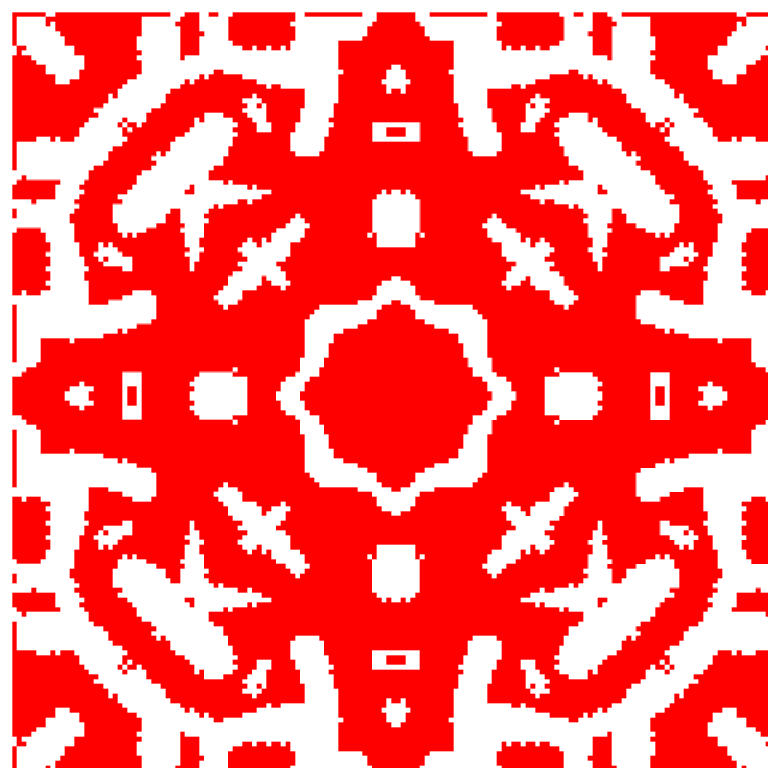
Reproduce this pattern procedurally as a three.js fragment shader.

```glsl
// Draws a blocky red and white kaleidoscope rosette with eightfold mirror symmetry.
varying vec2 vUv;

const vec3 RED = vec3(1.0, 0.0, 0.0);
const vec3 WHITE = vec3(1.0);

// Capsule whose radius runs from r0 at a to r1 at b
float taper(vec2 p, vec2 a, vec2 b, float r0, float r1) {
  vec2 ab = b - a;
  float h = clamp(dot(p - a, ab) / dot(ab, ab), 0.0, 1.0);
  return length(p - a - ab * h) - mix(r0, r1, h);
}

float roundBox(vec2 p, vec2 halfSize, float r) {
  vec2 q = abs(p) - halfSize + r;
  return length(max(q, 0.0)) + min(max(q.x, q.y), 0.0) - r;
}

// Layered sines that ruffle the outlines cell by cell
float ruffle(vec2 p) {
  return 0.5 * sin(p.x * 2.3 + p.y * 0.7) + 0.45 * sin(p.y * 3.1 - p.x * 1.9);
}

// Scalloped star ring around the centre
float starRing(vec2 p) {
  float d = taper(p, vec2(-0.4, 23.8), vec2(4.5, 19.0), 1.8, 1.9);
  d = min(d, taper(p, vec2(4.5, 19.0), vec2(9.0, 16.6), 1.9, 2.3));
  return min(d, taper(p, vec2(9.0, 16.6), vec2(15.2, 15.4), 2.3, 3.5));
}

// Round windows along the upright arm
float armWindows(vec2 p) {
  float d = roundBox(p - vec2(0.0, 36.9), vec2(5.0, 5.7), 2.8);
  return min(d, length(p - vec2(0.0, 66.0)) - 2.9);
}

// Small framed slot between the windows
float armSlot(vec2 p) {
  float slot = roundBox(p - vec2(0.0, 55.0), vec2(5.0, 2.0), 0.8);
  return max(slot, -roundBox(p - vec2(0.0, 55.2), vec2(2.2, 1.0), 0.1));
}

// Crosses, spiked lozenges and eyelets near the diagonal
float diagonalMotifs(vec2 p) {
  float d = taper(p, vec2(20.4, 35.6), vec2(27.8), 1.9, 3.0);
  d = min(d, taper(p, vec2(24.0), vec2(31.0), 1.6, 1.6));
  float lozenge = taper(p, vec2(37.7, 54.4), vec2(46.0), 4.5, 5.4);
  lozenge = min(lozenge, taper(p, vec2(42.0), vec2(26.5, 42.6), 3.6, 0.6));
  lozenge = max(lozenge, 1.0 - length(p - vec2(42.5, 43.0)));
  d = min(d, lozenge);
  return min(d, taper(p, vec2(30.0, 60.5), vec2(27.6, 56.6), 1.9, 1.6));
}

// Outer white belt with its red islands and corner blocks
float outerBelt(vec2 p) {
  float bump = (p.x - 36.0) / 7.0;
  float rim = min(64.0 + 3.5 * exp(-bump * bump), 110.0 - p.x);
  float belt = max(rim - p.y, 12.0 - p.x);
  float cap = max(74.0 - p.y, 3.5 + (79.0 - p.y) * 0.8 - p.x);
  belt = min(belt, cap);
  float corner = max(53.5 - p.x, (121.5 - p.x - p.y) * 0.7);
  belt = max(belt, -corner);
  belt = max(belt, -roundBox(p - vec2(28.0, 77.2), vec2(6.7, 4.8), 2.0));
  belt = max(belt, -roundBox(p - vec2(43.0, 76.5), vec2(2.2, 5.6), 1.0));
  belt = max(belt, 1.0 - length(p - vec2(55.5, 56.5)));
  float hook = taper(p, vec2(15.6, 72.0), vec2(15.6, 60.0), 3.6, 3.3);
  hook = min(hook, taper(p, vec2(15.6, 60.0), vec2(18.5, 53.3), 3.3, 3.5));
  float notch = taper(p, vec2(80.0), vec2(69.0), 4.4, 3.6);
  return min(belt, min(hook, notch));
}

// Dashed border: small gaps separate its red strokes
float borderGaps(float x) {
  float gap = min(abs(x - 5.5), abs(x - 20.0));
  gap = min(gap, min(abs(x - 35.5), abs(x - 40.0)));
  return min(gap, min(abs(x - 45.5), abs(x - 72.0))) - 1.1;
}

// 1 where the cell under uv is white
float whiteCell(vec2 uv) {
  vec2 cell = floor(abs(uv - vec2(0.515625, 0.484375)) * 160.0) + 0.5;
  vec2 p = vec2(min(cell.x, cell.y), max(cell.x, cell.y));
  float d = min(starRing(p), armWindows(p));
  d = min(d, min(diagonalMotifs(p), outerBelt(p))) + 0.65 * ruffle(p);
  d = min(d, armSlot(p));
  if (p.y > 79.0) d = borderGaps(p.x);
  if (p.y > 80.0) d = -1.0;
  return step(d, 0.0);
}

void main() {
  // Box filter softens the cell edges
  float coverage = 0.0;
  for (int j = -1; j <= 1; j++) {
    for (int i = -1; i <= 1; i++) {
      coverage += whiteCell(vUv + vec2(float(i), float(j)) / 1536.0);
    }
  }
  gl_FragColor = vec4(mix(RED, WHITE, coverage / 9.0), 1.0);
}
```
